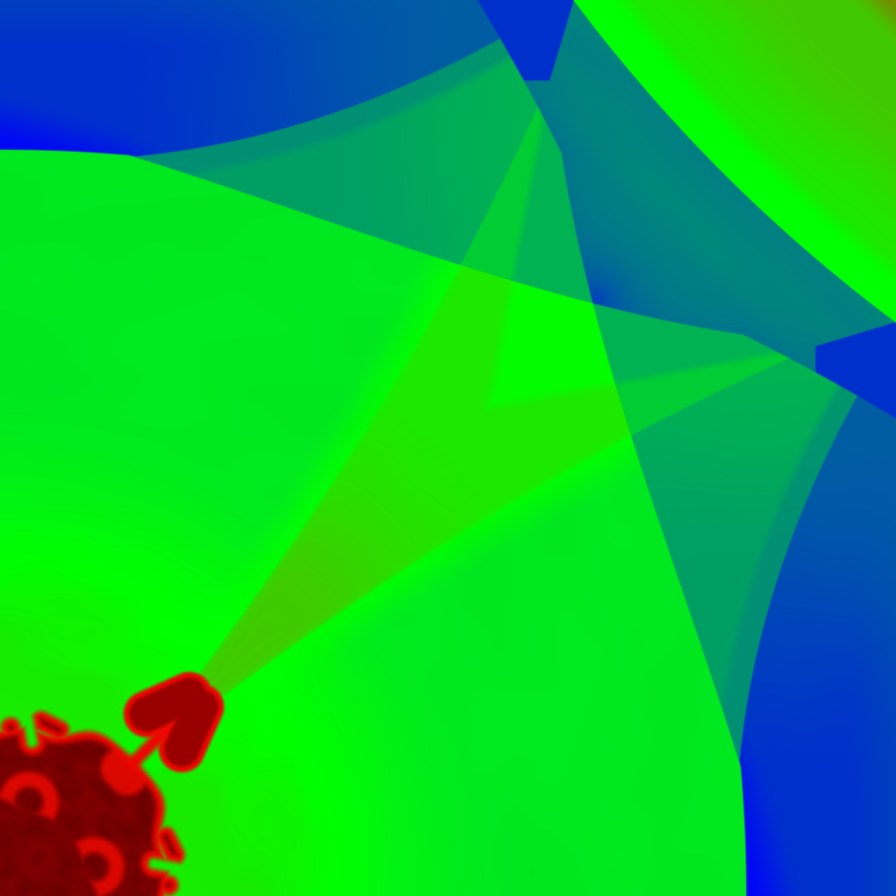
Write a WebGL 1 fragment shader that draws this background.

```glsl
precision highp float;
uniform vec2 u_resolution;

const vec3 GREEN = vec3(0.0, 0.91, 0.12);
const vec3 LIME = vec3(0.0, 1.0, 0.0);
const vec3 MOSS = vec3(0.11, 0.91, 0.0);
const vec3 OLIVE = vec3(0.25, 0.79, 0.0);
const vec3 RUST = vec3(0.47, 0.53, 0.0);
const vec3 JADE = vec3(0.0, 0.80, 0.20);
const vec3 FERN = vec3(0.0, 0.70, 0.32);
const vec3 TEAL = vec3(0.0, 0.62, 0.39);
const vec3 LAGOON = vec3(0.0, 0.52, 0.49);
const vec3 STEEL = vec3(0.0, 0.36, 0.64);
const vec3 BLUE = vec3(0.0, 0.19, 0.80);
const vec3 DEEP_BLUE = vec3(0.0, 0.02, 0.97);
const vec3 RED = vec3(0.92, 0.03, 0.0);
const vec3 CRIMSON = vec3(0.60, 0.0, 0.0);
const vec3 MAROON = vec3(0.46, 0.0, 0.0);
const float BODY_SIZE = 0.184;
const float LOBE_RADIUS = 0.026;
const float SOFT_RIM = 0.005;

float edge(float d) {
  float w = max(1.0 / u_resolution.y, 0.0015);
  return smoothstep(-w, w, d);
}

float segment(vec2 p, vec2 a, vec2 b) {
  vec2 ab = b - a;
  return length(p - a - ab * clamp(dot(p - a, ab) / dot(ab, ab), 0.0, 1.0));
}

// Layered sines, bent by each other, in -1..1
float ripple(vec2 p) {
  float sum = 0.0;
  float amp = 0.5;
  for (int i = 0; i < 4; i++) {
    p = mat2(0.8, 0.6, -0.6, 0.8) * p * 1.6 + 1.3;
    sum += amp * sin(p.x + 1.5 * sin(p.y));
    amp *= 0.55;
  }
  return sum;
}

// Long curve sweeping across the canvas, height over x
float sweep(float x) {
  float s = 1.0 - x;
  return min(0.833 - 0.3 * x * x, 0.613 + s * s * (0.51 - 0.255 * s));
}

// Upper edge of the teal fan
float fanTop(float x) {
  float t = x - 0.156;
  return 0.826 + t * (0.1 + 0.56 * t);
}

vec3 caustics(vec2 q) {
  float n = ripple(q * vec2(6.0, 14.0));
  float r = length(q);
  float diagonal = q.x + q.y;
  float u = 0.915 - q.y;
  float beam = q.x - (0.615 - u * (0.43 + 0.24 * u));
  float core = q.x - (0.615 - 0.19 * u);
  float above = q.y - sweep(q.x);
  float beyond = q.x - sweep(q.y);
  float inBeam = edge(beam);

  // Open field, brighter toward the lower left and the beam
  vec3 field = mix(GREEN, LIME, 1.0 - smoothstep(0.34, 0.56, r + 0.03 * n));
  field = mix(field, MOSS, 0.8 * (1.0 - smoothstep(0.22, 0.36, r + 0.06 * n)));
  field = mix(field, LIME, 0.8 * smoothstep(-0.055, 0.0, beam));
  field.y += 0.012 * n;

  // Central beam
  vec3 glow = mix(OLIVE, MOSS, smoothstep(0.6, 1.0, diagonal + 0.03 * n));
  glow = mix(glow, LIME, 0.85 * smoothstep(-0.008, 0.008, core));
  glow = mix(glow, LIME, 0.5 * exp(-abs(beam) * 220.0));
  vec3 color = mix(field, glow, inBeam * smoothstep(0.40, 0.46, diagonal));

  // Teal fan and blue corner over the sweep
  vec3 fan = mix(TEAL, FERN, smoothstep(0.35, 0.62, q.x + 0.02 * n));
  float top = q.y - fanTop(q.x);
  fan = mix(fan, LAGOON, 0.6 * smoothstep(-0.035, -0.02, top));
  vec3 shaft = mix(JADE, FERN, smoothstep(-0.006, 0.006, core));
  fan = mix(fan, shaft, inBeam);
  vec3 sky = mix(BLUE, STEEL, smoothstep(0.12, 0.5, q.x + 0.02 * n));
  sky = mix(sky, STEEL, 0.4 * smoothstep(0.94, 1.02, q.y));
  sky = mix(sky, DEEP_BLUE, 1.0 - smoothstep(0.0, 0.07, above + 0.25 * q.x));
  color = mix(color, mix(fan, sky, edge(top)), edge(above));

  // Overlap of both sweeps, with its dark corner and sliver
  vec3 pool = mix(LAGOON, STEEL, 0.45 * exp(-abs(beyond) * 25.0));
  pool = mix(pool, BLUE, 0.8 * exp(-length(q - 0.665) * 28.0));
  pool.yz += vec2(0.02, -0.02) * ripple(vec2(diagonal * 16.0, q.y * 5.0));
  float sliver = 0.615 + 0.3 * (q.y - 0.915) - q.x;
  pool = mix(pool, BLUE, edge(sliver) * edge(q.y - 0.91));
  color = mix(color, pool, edge(above) * edge(beyond));

  // Far corner
  float gap = q.y - q.x;
  float far = diagonal - 1.614 - 0.2 * gap * gap;
  vec3 corner = mix(LIME, MOSS, smoothstep(0.045, 0.085, far));
  corner = mix(corner, OLIVE, smoothstep(0.08, 0.25, far + 0.01 * n));
  corner = mix(corner, RUST, smoothstep(0.33, 0.39, far));
  return mix(color, corner, edge(far));
}

vec3 addCell(vec3 color, vec2 q) {
  // Rounded body with knobs and a cleft
  float body = sqrt(sqrt(dot(q * q, q * q))) - BODY_SIZE - 0.004 * sin(q.x * 75.0);
  body = min(body, segment(q, vec2(0.046, 0.195), vec2(0.066, 0.185)) - 0.011);
  body = min(body, length(q - vec2(0.012, 0.188)) - 0.011);
  body = max(body, 0.006 - segment(q, vec2(0.029, 0.21), vec2(0.036, 0.172)));
  float stalk = segment(q, vec2(0.14), vec2(0.19)) - 0.007;
  float lobe = segment(q, vec2(0.164, 0.203), vec2(0.211, 0.224)) - LOBE_RADIUS;

  // Raised ridges inside the body
  vec2 c = q - vec2(0.032, 0.105);
  float ridge = max(abs(length(c) - 0.025), -c.y - 0.4 * c.x) - 0.008;
  ridge = min(ridge, length(q - vec2(0.135, 0.142)) - 0.022);
  vec3 flesh = MAROON + vec3(0.05, 0.0, 0.0) * ripple(q * 70.0);
  flesh = mix(flesh, RED, 0.85 * (1.0 - smoothstep(-0.005, 0.006, ridge)));
  flesh = mix(flesh, RED, smoothstep(-0.014, -0.003, body));
  vec3 petal = mix(CRIMSON, RED, smoothstep(-0.01, -0.003, lobe));

  color = mix(color, RED, 1.0 - smoothstep(-SOFT_RIM, SOFT_RIM, stalk));
  color = mix(color, flesh, 1.0 - smoothstep(-SOFT_RIM, SOFT_RIM, body));
  return mix(color, petal, 1.0 - smoothstep(-0.003, 0.003, lobe));
}

void main() {
  vec2 p = gl_FragCoord.xy / u_resolution;
  // Mirror across the rising diagonal
  vec2 q = vec2(min(p.x, p.y), max(p.x, p.y));
  gl_FragColor = vec4(clamp(addCell(caustics(q), q), 0.0, 1.0), 1.0);
}
```
